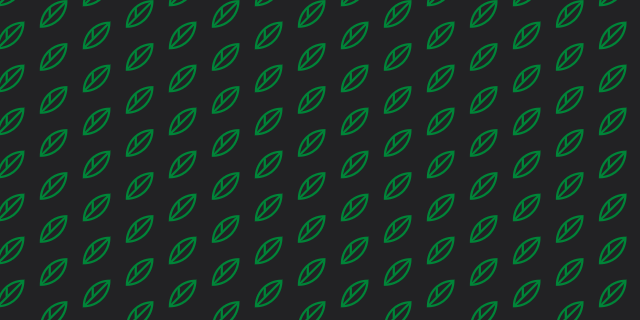
Write a WebGL 2 fragment shader that draws this pattern.

```glsl
#version 300 es
precision highp float;
// Outlined green leaves on charcoal, every second column dropped half a step.
// Each grid cell holds one leaf: the rim of a lens made by two circles, a
// diagonal midrib and one upright side vein, drawn with distance functions.

uniform vec2 u_resolution;
out vec4 fragColor;

const vec3 CHARCOAL = vec3(0.133, 0.133, 0.141);
const vec3 LEAF_GREEN = vec3(0.0, 0.522, 0.220);

// Lengths in canvas heights
const float PITCH = 0.1344;
const vec2 FIRST_LEAF = vec2(0.0331, 0.0828);

// Lengths in grid cells
const float LEAF_REACH = 0.295;
const float HALF_STROKE = 0.026;
const float VEIN_X = -0.09;
const float VEIN_TOP = 0.135;

// Distance to the segment from a to b
float segmentDistance(vec2 p, vec2 a, vec2 b) {
    vec2 pa = p - a;
    vec2 ba = b - a;
    return length(pa - ba * clamp(dot(pa, ba) / dot(ba, ba), 0.0, 1.0));
}

// Signed distance to a lens with tips at (-reach, -reach) and (reach, reach)
float lensDistance(vec2 p, float reach) {
    vec2 center = vec2(reach, -reach);
    return max(length(p - center), length(p + center)) - 2.0 * reach;
}

// Signed distance to the stroked leaf: rim, midrib and side vein
float leafDistance(vec2 p, float reach, float halfStroke) {
    float rim = abs(lensDistance(p, reach));
    float midrib = segmentDistance(p, vec2(-reach), vec2(reach));
    float vein = segmentDistance(p, vec2(VEIN_X), vec2(VEIN_X, VEIN_TOP));
    return min(rim, min(midrib, vein)) - halfStroke;
}

// Position inside a cell, centered, with odd columns shifted by half a cell
vec2 staggeredCell(vec2 p) {
    float column = floor(p.x + 0.5);
    p.y += 0.5 * mod(column, 2.0);
    return fract(p + 0.5) - 0.5;
}

void main() {
    vec2 canvas = gl_FragCoord.xy / u_resolution.y;
    vec2 cell = staggeredCell((canvas - FIRST_LEAF) / PITCH);

    // One pixel in cell units sets the width of the soft edge
    float pixel = 1.0 / (u_resolution.y * PITCH);
    float d = leafDistance(cell, LEAF_REACH, HALF_STROKE);
    float ink = clamp(0.5 - d / pixel, 0.0, 1.0);

    fragColor = vec4(mix(CHARCOAL, LEAF_GREEN, ink), 1.0);
}
```
